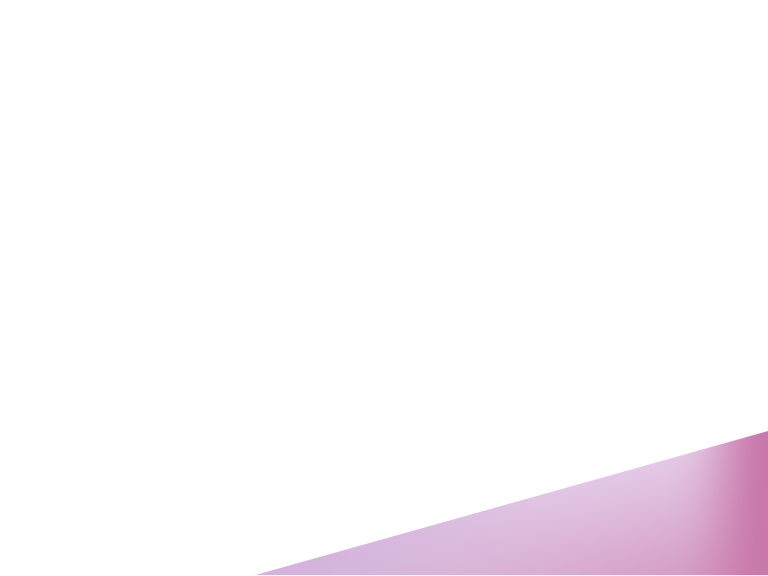
This background is drawn by a Shadertoy shader. Its source:

```glsl
// A white page with a lilac wedge rising along the bottom to the right edge.
// The wedge is a half-plane below a sloping line; its shading blends a
// lavender-to-pale ramp with rose that deepens to the right and downward.

const vec3 LAVENDER = vec3(0.83, 0.70, 0.86);
const vec3 PALE_LILAC = vec3(0.89, 0.79, 0.90);
const vec3 ROSE = vec3(0.785, 0.47, 0.67);

// Height of the sloping edge at horizontal position x
float slopeHeight(float x) {
    return (x - 0.328) * 0.3745;
}

vec3 wedgeColor(vec2 uv) {
    float relativeHeight = clamp(uv.y / max(slopeHeight(uv.x), 0.001), 0.0, 1.0);
    vec3 base = mix(LAVENDER, PALE_LILAC, smoothstep(0.33, 0.85, uv.x));

    // Rose shade: a steep band at the right and a soft one along the floor
    float sideShade = pow(smoothstep(0.86, 1.0, uv.x), 1.5);
    float floorShade = 0.6 * (1.0 - relativeHeight) * smoothstep(0.4, 1.0, uv.x);
    float rose = 1.0 - (1.0 - sideShade) * (1.0 - floorShade);
    return mix(base, ROSE, rose);
}

void mainImage(out vec4 fragColor, in vec2 fragCoord) {
    vec2 uv = fragCoord / iResolution.xy;
    float pixel = 1.0 / iResolution.y;

    // Antialiased wedge, with a hairline of white below it
    float below = slopeHeight(uv.x) - uv.y;
    float coverage = clamp(below / pixel + 0.5, 0.0, 1.0);
    coverage *= clamp((uv.y - 0.0015) / pixel + 0.5, 0.0, 1.0);

    fragColor = vec4(mix(vec3(1.0), wedgeColor(uv), coverage), 1.0);
}
```
